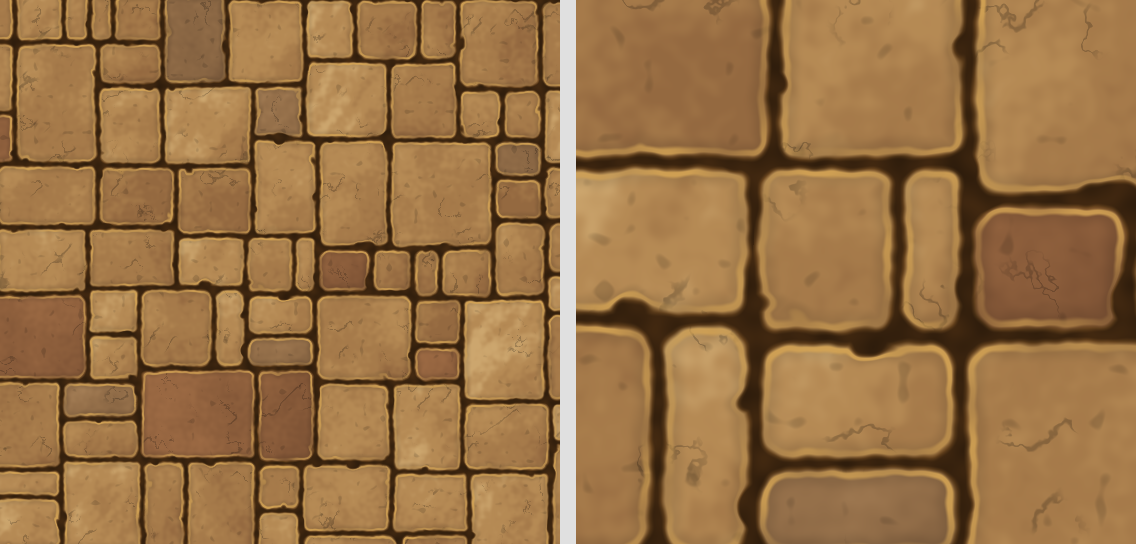
Left: the whole. Right: its middle third, enlarged.
Write a WebGL 1 fragment shader that draws this texture.

```glsl
precision highp float;
// Irregular paving of worn sandstone blocks with dark joints and gilded rims.
uniform vec2 u_resolution;

const float ROWS = 6.8;
const float HALF_JOINT = 0.0047;
const vec3 JOINT_DARK = vec3(0.22, 0.135, 0.055);
const vec3 JOINT_EDGE = vec3(0.38, 0.25, 0.11);
const vec3 UMBER = vec3(0.58, 0.41, 0.25);
const vec3 OCHRE = vec3(0.65, 0.48, 0.29);
const vec3 SAND = vec3(0.71, 0.54, 0.33);
const vec3 CREAM = vec3(0.80, 0.65, 0.43);
const vec3 RUSSET = vec3(0.53, 0.34, 0.22);
const vec3 TAUPE = vec3(0.51, 0.38, 0.26);
const vec3 GILT = vec3(0.83, 0.64, 0.33);

float hash(vec2 p) {
  vec3 q = fract(p.xyx * vec3(0.1031, 0.1030, 0.0973));
  q += dot(q, q.yzx + 33.33);
  return fract((q.x + q.y) * q.z);
}

vec2 gradient(vec2 cell) {
  float angle = 6.2832 * hash(cell);
  return vec2(cos(angle), sin(angle));
}

float gradientNoise(vec2 p) {
  vec2 i = floor(p), f = fract(p);
  vec2 u = f * f * f * (f * (f * 6.0 - 15.0) + 10.0);
  vec2 e = vec2(1.0, 0.0);
  float low = mix(dot(gradient(i), f), dot(gradient(i + e.xy), f - e.xy), u.x);
  float high = mix(dot(gradient(i + e.yx), f - e.yx), dot(gradient(i + e.xx), f - e.xx), u.x);
  return mix(low, high, u.y);
}

float fbm(vec2 p) {
  float sum = 0.0, amplitude = 0.6;
  for (int i = 0; i < 4; i++) {
    sum += amplitude * gradientNoise(p);
    p = mat2(1.6, 1.2, -1.2, 1.6) * p + 7.3;
    amplitude *= 0.55;
  }
  return sum;
}

// Shift of the joint that runs straight through a grid vertex.
float jointShift(vec2 vertex) {
  return 0.62 * (hash(vertex + 57.0) - 0.5);
}

// Block bounds (left, bottom, right, top): joints alternate direction by vertex parity.
vec4 blockBounds(vec2 cell) {
  float a = jointShift(cell), b = jointShift(cell + vec2(1.0, 0.0));
  float c = jointShift(cell + vec2(0.0, 1.0)), d = jointShift(cell + 1.0);
  vec4 shift = mod(cell.x + cell.y, 2.0) < 0.5 ? vec4(a, b, d, c) : vec4(c, a, b, d);
  return vec4(cell, cell + 1.0) + shift;
}

// Cuts some blocks in two, long ones more often; returns the part holding p.
vec4 splitBlock(vec4 box, vec2 p, inout vec2 id) {
  vec2 size = box.zw - box.xy;
  bool wide = size.x > size.y;
  float longSide = max(size.x, size.y);
  float ratio = longSide / min(size.x, size.y);
  float chance = 0.18 + 0.5 * smoothstep(1.1, 1.9, ratio);
  if (longSide < 0.85 || hash(id + 11.7) > chance) return box;
  float part = mix(0.3, 0.7, hash(id + 23.1));
  vec2 cut = mix(box.xy, box.zw, part);
  bool after = wide ? p.x > cut.x : p.y > cut.y;
  if (after) id += 131.0;
  if (wide) return after ? vec4(cut.x, box.yzw) : vec4(box.xy, cut.x, box.w);
  return after ? vec4(box.x, cut.y, box.zw) : vec4(box.xyz, cut.y);
}

float roundedBox(vec2 p, vec2 halfSize, float radius) {
  vec2 q = abs(p) - halfSize + radius;
  return length(max(q, 0.0)) + min(max(q.x, q.y), 0.0) - radius;
}

vec3 stoneRamp(float tone) {
  vec3 color = mix(UMBER, OCHRE, smoothstep(0.0, 0.35, tone));
  color = mix(color, SAND, smoothstep(0.35, 0.65, tone));
  return mix(color, CREAM, smoothstep(0.65, 1.05, tone));
}

// Colour of a block face: mottling, brushed streaks, pits and fine cracks.
vec3 stoneFace(vec2 p, vec2 local, vec2 id) {
  vec2 q = p + 5.0 * vec2(hash(id + 2.0), hash(id + 4.0));
  float pale = hash(id + 31.0);
  float streak = gradientNoise(mat2(0.8, 0.6, -0.6, 0.8) * q * vec2(50.0, 12.0));
  float tone = 0.47 + 0.6 * (pale - 0.5) + 0.62 * fbm(q * 9.0);
  tone += 0.3 * streak * smoothstep(0.5, 0.95, pale);
  tone += 0.1 * (local.y - local.x) + 0.16 * gradientNoise(q * 85.0);
  vec3 color = stoneRamp(tone);
  float kind = hash(id + 47.0);
  vec3 tint = kind > 0.5 ? RUSSET : TAUPE;
  float tinted = step(0.93, kind) + step(kind, 0.06);
  color = mix(color, tint * (0.9 + 0.25 * tone), 0.75 * tinted);
  float line = abs(gradientNoise(q * 21.0 + 0.6 * fbm(q * 40.0)));
  float crack = (1.0 - smoothstep(0.01, 0.05, line)) * smoothstep(0.12, 0.3, gradientNoise(q * 16.0 + 9.0));
  float pit = smoothstep(0.36, 0.52, gradientNoise(q * 60.0 + 3.0));
  return color * (1.0 - 0.2 * crack - 0.13 * pit);
}

void main() {
  vec2 p = gl_FragCoord.xy / u_resolution.y;
  float soft = max(0.0016, 1.0 / u_resolution.y);

  // Find the block under a slightly warped point.
  vec2 warp = vec2(gradientNoise(p * 13.0), gradientNoise(p * 13.0 + 40.0));
  vec2 g = (p + 0.0035 * warp) * ROWS + 20.0;
  vec2 id = floor(g);
  vec4 box = vec4(id, id + 1.0);
  for (int y = -1; y <= 1; y++) {
    for (int x = -1; x <= 1; x++) {
      vec2 cell = floor(g) + vec2(float(x), float(y));
      vec4 b = blockBounds(cell);
      if (all(greaterThanEqual(g, b.xy)) && all(lessThan(g, b.zw))) {
        box = b;
        id = cell;
      }
    }
  }
  box = splitBlock(box, g, id);

  // Distance to the chipped outline, in canvas heights.
  vec2 center = 0.5 * (box.xy + box.zw), halfSize = 0.5 * (box.zw - box.xy);
  float radius = mix(0.007, 0.017, hash(id + 71.0));
  float d = roundedBox((g - center) / ROWS, halfSize / ROWS - HALF_JOINT, radius);
  float chip = gradientNoise(p * 32.0 + id * 3.7);
  d += 0.003 * chip + 0.0018 * gradientNoise(p * 85.0 + id) + 0.006 * smoothstep(0.3, 0.6, chip);

  // Face, worn border, bright rim, then joint.
  vec2 local = (g - center) / halfSize;
  vec3 color = stoneFace(p, local, id);
  color *= 1.0 - 0.1 * smoothstep(-0.014, -0.003, d);
  float rim = smoothstep(-0.0058, -0.003, d) * (1.0 - smoothstep(-0.0015, 0.0008, d));
  float rimLight = 0.5 + 0.9 * gradientNoise(p * 24.0 + id * 1.9) + 0.12 * local.y;
  color = mix(color, GILT, rim * clamp(rimLight, 0.1, 0.9));
  vec3 joint = mix(JOINT_EDGE, JOINT_DARK, smoothstep(0.0, 0.0035, d));
  joint *= 1.0 + 0.35 * gradientNoise(p * 60.0);
  color = mix(color, joint, smoothstep(-soft, soft, d));
  gl_FragColor = vec4(color, 1.0);
}
```
